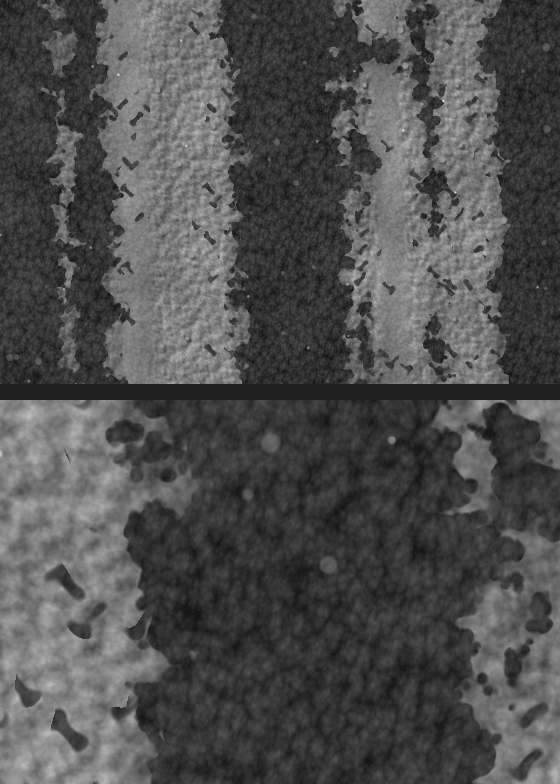
Top, the full canvas; bottom, a detail of the centre.
A Shadertoy shader for this texture:

```glsl
// Aerial grey view of ragged crop rows running down bare, stony soil.

vec2 hash2(vec2 p) {
    vec3 q = fract(p.xyx * vec3(0.1031, 0.1030, 0.0973));
    q += dot(q, q.yzx + 33.33);
    return fract((q.xx + q.yz) * q.zy);
}

// Cellular noise: distance to the nearest seed, and that seed's random id
vec2 cell(vec2 p) {
    vec2 base = floor(p), nearest = vec2(9.0, 0.0);
    for (int y = -1; y <= 1; y++)
    for (int x = -1; x <= 1; x++) {
        vec2 corner = base + vec2(x, y);
        float d = length(corner + hash2(corner) - p);
        if (d < nearest.x) nearest = vec2(d, hash2(corner + 57.0).x);
    }
    return nearest;
}

// Three octaves of cellular distance, averaging about 0.42
float layers(vec2 p) {
    return (cell(p).x + 0.5 * cell(p * 2.1 + 7.0).x + 0.25 * cell(p * 4.3 + 19.0).x) / 1.75;
}

// Signed depth inside the rows: positive under plants, negative over soil
float rowDepth(vec2 p) {
    // centre, half width, raggedness along the row
    vec3 rows[6] = vec3[6](
        vec3(0.00, 0.132, 0.05), vec3(0.21, 0.052, 0.05), vec3(0.73, 0.143, 0.06),
        vec3(0.91, 0.020, 0.13), vec3(1.10, 0.007, 0.10), vec3(1.46, 0.190, 0.10));
    float s = p.x - 0.045 * (1.0 - p.y) + 0.005 * sin(p.y * 9.0);
    float depth = -1.0;
    for (int i = 0; i < 6; i++) {
        float wear = layers(vec2(float(i) * 7.3, p.y * 5.0)) - 0.42;
        depth = max(depth, rows[i].y - rows[i].z * wear - abs(s - rows[i].x));
    }
    // Bushy weed reaching over the soil near the top
    return max(depth, 0.035 - length((p - vec2(0.98, 0.86)) * vec2(0.6, 1.2)));
}

float soilShade(vec2 p) {
    float s = p.x - 0.045 * (1.0 - p.y);
    // Wheel tracks are pressed smooth
    float track = max(smoothstep(0.07, 0.02, abs(s - 0.32)), smoothstep(0.05, 0.02, abs(s - 0.99)));
    float relief = layers(p * 38.0) - layers(p * 38.0 + vec2(0.3, -0.3));
    float grain = layers(p * 95.0) - 0.42;
    return 0.495 + mix(0.34, 0.08, track) * relief - 0.16 * grain
         + 0.22 * (0.42 - layers(p * vec2(7.0, 3.5)));
}

float leafShade(vec2 p) {
    vec2 q = mat2(0.95, 0.3, -0.3, 0.95) * p * vec2(1.2, 0.9);
    float shade = 0.195 + 0.24 * (0.42 - layers(q * 48.0)) + 0.14 * (0.42 - layers(q * 110.0));
    // Broad paler patches, strongest towards the left
    shade += (0.10 + 0.08 * smoothstep(0.5, 0.0, p.x)) * (0.45 - layers(p * 6.0 + 3.0));
    return shade + 0.02 * smoothstep(0.4, 0.0, p.x);
}

void mainImage(out vec4 fragColor, in vec2 fragCoord) {
    vec2 p = fragCoord / iResolution.y;
    float depth = rowDepth(p);

    // Clumpy plant outline
    float clumps = layers(p * 17.0);
    float plants = smoothstep(-0.005, 0.005, depth + 0.13 * (0.42 - clumps));

    // Loose tufts, more frequent close to the rows
    vec2 tuft = cell(p * 27.0 + 0.25 * sin(p.yx * 150.0));
    float tuftChance = 0.28 * smoothstep(-0.13, 0.0, depth);
    float tufts = step(1.0 - tuftChance, tuft.y) * smoothstep(0.42, 0.22, tuft.x + 0.3 * (clumps - 0.42));
    plants = max(plants, 0.85 * tufts);

    // Soil darkens beside the plants
    float soil = soilShade(p) * mix(1.0, 0.82, smoothstep(-0.04, 0.01, depth));
    float shade = mix(soil, leafShade(p), plants);

    // Scattered stones, each with a shadow to the lower right
    vec2 stone = cell(p * 25.0 + 40.0);
    vec2 shadow = cell(p * 25.0 + 40.0 + vec2(-0.1, 0.12));
    float size = 0.1 + 4.0 * (stone.y - 0.955);
    float present = step(0.955, stone.y) * mix(1.0, 0.4, plants);
    shade *= 1.0 - 0.35 * step(0.955, shadow.y) * smoothstep(0.26, 0.12, shadow.x) * (1.0 - plants);
    shade = mix(shade, 0.6 - 0.3 * stone.x, present * smoothstep(size + 0.05, size - 0.05, stone.x));

    // Rare bright flecks
    vec2 fleck = cell(p * 34.0 + 11.0);
    shade += 0.3 * step(0.988, fleck.y) * smoothstep(0.16, 0.06, fleck.x);

    // Gentle darkening towards the corners
    vec2 fromCentre = fragCoord / iResolution.xy - 0.5;
    shade *= 1.04 - 0.2 * dot(fromCentre, fromCentre);
    fragColor = vec4(vec3(clamp(shade, 0.09, 0.85)), 1.0);
}
```
